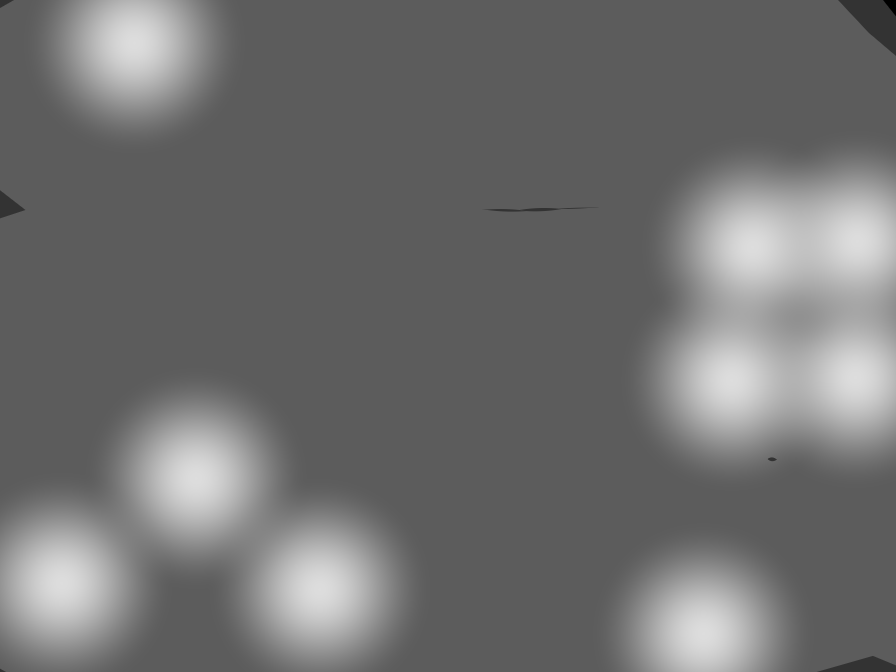
A Shadertoy shader for this texture map:

```glsl
// Grey roughness-style texture map: soft round glows on a flat grey sheet,
// with dark chipped wedges at the rim and a few hairline cracks.
// Glows are screen-blended falloffs; chips are half planes cut together.

const float BASE_GREY = 0.362;
const float GLOW_GREY = 0.865;
const float CHIP_GREY = 0.20;
const float GLOW_RADIUS = 0.168;

// Signed distance to the line a-b, positive on its left side
float edge(vec2 p, vec2 a, vec2 b) {
    vec2 d = normalize(b - a);
    vec2 q = p - a;
    return d.x * q.y - d.y * q.x;
}

// Area to the left of both a-b and b-c, with its tip at b
float wedge(vec2 p, vec2 a, vec2 b, vec2 c) {
    return min(edge(p, a, b), edge(p, b, c));
}

// Spindle from a to b, tapering to points at both ends
float sliver(vec2 p, vec2 a, vec2 b, float halfWidth) {
    vec2 d = b - a;
    float t = dot(p - a, d) / dot(d, d);
    return 4.0 * halfWidth * t * (1.0 - t) - abs(edge(p, a, b));
}

// Antialiased coverage of a positive-inside distance
float cover(float d, float pixel) {
    return clamp(d / pixel + 0.5, 0.0, 1.0);
}

float glow(vec2 p, vec2 center, float radius) {
    return 1.0 - smoothstep(0.0, radius, length(p - center));
}

// Screen blend of all the glows
float glowField(vec2 p, float radius) {
    vec2 centers[9] = vec2[9](
        vec2(0.200, 0.936), vec2(1.120, 0.632), vec2(1.276, 0.641),
        vec2(1.089, 0.434), vec2(1.273, 0.438), vec2(0.292, 0.288),
        vec2(0.092, 0.132), vec2(0.476, 0.123), vec2(1.047, 0.057));
    float remaining = 1.0;
    for (int i = 0; i < 9; i++) {
        remaining *= 1.0 - glow(p, centers[i], radius);
    }
    return 1.0 - remaining;
}

// Dark chips along the rim
float chips(vec2 p) {
    float d = wedge(p, vec2(1.247, 1.0), vec2(1.293, 0.951), vec2(1.333, 0.917));
    d = max(d, wedge(p, vec2(1.333, 0.010), vec2(1.299, 0.024), vec2(1.215, 0.0)));
    d = max(d, wedge(p, vec2(0.0, 0.675), vec2(0.038, 0.6875), vec2(0.0, 0.717)));
    d = max(d, edge(p, vec2(0.0, 0.988), vec2(0.021, 1.0)));
    return max(d, edge(p, vec2(0.009, 0.0), vec2(0.0, 0.005)));
}

// Hairline crack and a small nick
float cracks(vec2 p) {
    float d = sliver(p, vec2(0.722, 0.688), vec2(0.785, 0.686), 0.0018);
    d = max(d, sliver(p, vec2(0.770, 0.687), vec2(0.836, 0.689), 0.0024));
    d = max(d, sliver(p, vec2(0.825, 0.689), vec2(0.882, 0.691), 0.0007));
    return max(d, sliver(p, vec2(1.142, 0.317), vec2(1.156, 0.316), 0.0028));
}

void mainImage(out vec4 fragColor, in vec2 fragCoord) {
    // Canvas height is one unit, its width four thirds
    vec2 p = fragCoord / iResolution.xy * vec2(4.0 / 3.0, 1.0);
    float pixel = 1.0 / iResolution.y;

    float grey = mix(BASE_GREY, GLOW_GREY, glowField(p, GLOW_RADIUS));
    grey = mix(grey, CHIP_GREY, cover(cracks(p), pixel));
    grey = mix(grey, CHIP_GREY, cover(chips(p), pixel));

    // Bare black beyond the top right chip
    float bare = edge(p, vec2(1.314, 1.0), vec2(1.333, 0.976));
    grey = mix(grey, 0.0, cover(bare, pixel));

    fragColor = vec4(vec3(grey), 1.0);
}
```
